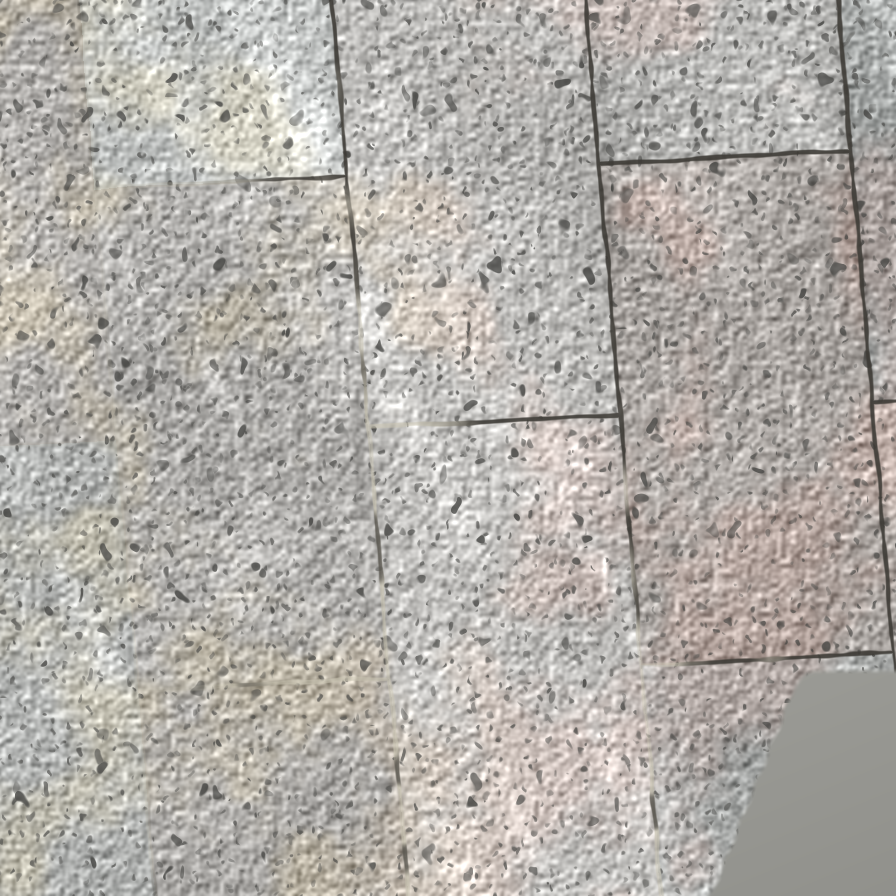
A WebGL 1 fragment shader for this texture:

```glsl
precision highp float;

uniform vec2 u_resolution;

const vec2 SLAB_SIZE = vec2(0.2825, 0.5625);
const vec3 STONE = vec3(0.715, 0.715, 0.70);
const vec3 SPECK = vec3(0.27, 0.27, 0.26);
const vec3 GAP = vec3(0.24, 0.23, 0.21);
const vec3 MORTAR = vec3(0.79, 0.77, 0.70);
const vec3 SMOOTH_PATCH = vec3(0.585, 0.585, 0.565);

float hash(vec2 p) {
  return fract(sin(dot(p, vec2(127.1, 311.7))) * 43758.5453);
}

float noise(vec2 p) {
  vec2 i = floor(p);
  vec2 f = fract(p);
  f = f * f * (3.0 - 2.0 * f);
  return mix(mix(hash(i), hash(i + vec2(1.0, 0.0)), f.x),
             mix(hash(i + vec2(0.0, 1.0)), hash(i + vec2(1.0, 1.0)), f.x), f.y);
}

float fbm(vec2 p) {
  float sum = 0.0;
  float amp = 0.5;
  for (int i = 0; i < 4; i++) {
    sum += amp * noise(p);
    p = p * 2.03 + 17.3;
    amp *= 0.5;
  }
  return sum / 0.9375;
}

// Sloping running bond: slab id in xy, distances to the joints in zw
vec4 slabLayout(vec2 p) {
  float u = (p.x - 0.085 * (1.0 - p.y) - 0.088) / SLAB_SIZE.x;
  float column = floor(u);
  float v = (1.0 - p.y + 0.05 * p.x - 0.216) / SLAB_SIZE.y - 0.5 * mod(column, 2.0);
  vec2 edge = abs(fract(vec2(u, v) + 0.5) - 0.5) * SLAB_SIZE;
  return vec4(column, floor(v), edge);
}

// Irregular mineral flecks; density is the share of occupied cells
float flecks(vec2 p, float frequency, float density, float radius, float blur) {
  vec2 q = p * frequency;
  q += 0.45 * vec2(noise(q * 2.3), noise(q * 2.3 + 41.0));
  vec2 cell = floor(q);
  float cover = 0.0;
  for (int y = -1; y <= 1; y++) {
    for (int x = -1; x <= 1; x++) {
      vec2 id = cell + vec2(float(x), float(y));
      vec2 center = id + vec2(hash(id), hash(id + 53.0));
      float size = radius * mix(0.45, 1.0, hash(id + 19.0));
      float d = length((q - center) * vec2(1.15, 0.9)) / frequency - size;
      float mark = 1.0 - smoothstep(-blur, blur, d);
      float strength = mix(0.45, 1.0, hash(id + 31.0));
      cover = max(cover, mark * strength * step(hash(id + 7.0), density));
    }
  }
  return cover;
}

// Embossed grain lit from the upper left
float grain(vec2 p, float frequency) {
  vec2 q = p * frequency;
  return noise(q) - noise(q + vec2(-0.65, 0.75));
}

// Pale scuffs running down to the right
float scuffs(vec2 p) {
  vec2 q = vec2(p.x * 0.91 + p.y * 0.41, p.y * 0.91 - p.x * 0.41);
  q.x += 0.025 * noise(q * 7.0);
  return smoothstep(0.62, 0.9, noise(q * vec2(26.0, 5.0))) * noise(p * 40.0);
}

vec3 slabColor(vec2 p, vec2 id) {
  float pick = hash(id + 3.7);
  float tone = 0.09 * (hash(id + 11.3) - 0.5) + 0.06 * (0.45 - p.x);
  vec3 tint = mix(vec3(-0.016, 0.0, 0.012), vec3(0.016, -0.006, -0.008), pick);
  float stain = smoothstep(0.5, 0.75, fbm(p * 8.0 + 5.0));
  vec3 stainTint = mix(vec3(0.055, 0.035, -0.015), vec3(0.04, -0.005, -0.015),
                       smoothstep(0.3, 0.65, p.x));
  vec3 color = STONE + tone + tint + stain * stainTint;
  return color + 0.18 * (fbm(p * 6.0 + 23.0) - 0.5);
}

// Open dark gaps at the upper right, pale worn filling elsewhere
vec3 addJoints(vec3 color, vec2 p, vec2 edge, float blur) {
  float wear = noise(p * 22.0 + 9.0);
  float width = mix(0.0014, 0.0031, noise(p * 65.0));
  float line = 1.0 - smoothstep(width - blur, width + blur, min(edge.x, edge.y));
  float open = smoothstep(0.98, 1.2, p.x + p.y + 0.35 * (wear - 0.5));
  float visible = mix(0.2, 1.0, smoothstep(0.08, 0.38, p.x));
  visible *= mix(0.35 + 0.55 * wear, 0.9, open);
  float shade = exp(-min(edge.x, edge.y) * 160.0);
  color -= 0.07 * shade * visible;
  vec3 filling = mix(MORTAR, GAP, max(open, 0.8 * smoothstep(0.7, 0.85, wear)));
  return mix(color, filling, line * visible);
}

// Blurred corner area with a slanting, slightly scalloped edge
float cornerPatch(vec2 p, float blur) {
  float ripple = 0.004 * abs(sin(p.y * 75.0));
  float side = (0.79 + 0.4 * p.y + ripple - p.x) * 0.93;
  float top = p.y - 0.252;
  float d = length(max(vec2(side, top) + 0.02, 0.0)) - 0.02;
  return 1.0 - smoothstep(-0.004 - blur, 0.002 + blur, d);
}

void main() {
  vec2 p = gl_FragCoord.xy / u_resolution;
  float pixel = 1.0 / min(u_resolution.x, u_resolution.y);
  vec2 wobble = 0.003 * vec2(noise(p * 28.0), noise(p * 28.0 + 70.0));
  vec4 slab = slabLayout(p + wobble - 0.0015);

  // Stone body with relief and scuffs
  vec3 color = slabColor(p, slab.xy);
  color += 0.25 * grain(p, 185.0) + 0.12 * grain(p + 3.0, 90.0);
  color += 0.12 * (noise(p * 250.0 + 13.0) - 0.5);
  color += 0.14 * scuffs(p);

  // Fine flecks everywhere, coarse ones mostly on the upper slabs
  float blur = max(pixel, 0.0013);
  float fine = flecks(p, 72.0, 0.5, 0.0034, blur);
  float coarse = flecks(p + 2.0, 34.0, mix(0.18, 0.55, p.y), 0.0062, blur);
  color = mix(color, SPECK, max(0.72 * fine, 0.85 * coarse));

  color = addJoints(color, p, slab.zw, pixel);

  vec3 patchColor = SMOOTH_PATCH + 0.12 * (p.y - 0.1) + 0.05 * (0.9 - p.x);
  color = mix(color, patchColor, cornerPatch(p, pixel));
  gl_FragColor = vec4(clamp(color, 0.0, 1.0), 1.0);
}
```
